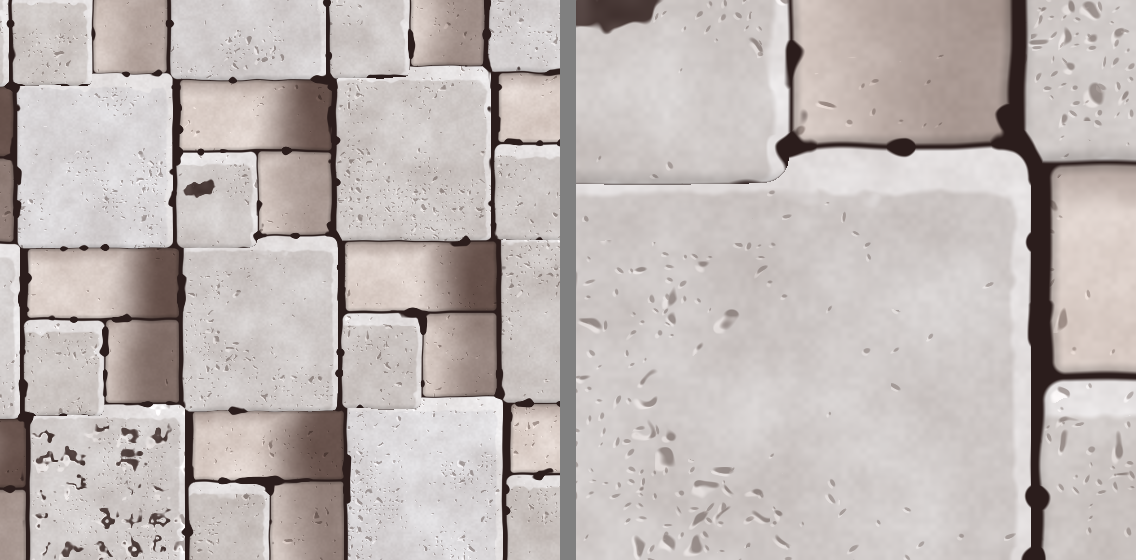
Left, the full canvas; right, a detail of the centre.
A Shadertoy shader for this texture:

```glsl
// Split-face travertine mosaic: a skewed checkerboard of thick square blocks;
// every other cell holds a recessed slab, a small cube and a recessed tile.
// Box distances choose the piece, then noise shades its stone and pits.

const float CELLS = 3.523;                   // cell widths per canvas
const vec2 ORIGIN = vec2(0.064, -0.518);
const float ROW_STEP = 1.041;
const vec2 DRIFT = vec2(0.037, 0.023);       // slide per row, lift per column
const vec2 CAVERNOUS_CELL = vec2(0.0, 3.0);  // block with large cavities
const vec2 HOLED_CELL = vec2(1.0, 1.0);      // cube with one cavity

const vec3 GAP = vec3(0.17, 0.115, 0.11);
const vec3 BEIGE = vec3(0.785, 0.755, 0.74);
const vec3 PALE = vec3(0.86, 0.85, 0.86);
const vec3 CREAM = vec3(0.86, 0.81, 0.785);
const vec3 SIDE = vec3(0.895, 0.88, 0.88);
const vec3 HOLLOW = vec3(0.25, 0.19, 0.18);
const vec3 SHADE = vec3(0.44, 0.365, 0.345); // multiplier in full shadow

struct Piece {
    float hull, front;      // distances to outline and front face
    vec2 q, lo, hi, id;     // cell position, face corners, cell
    vec3 tint;
    float pitting, shadow;  // negative shadow: raised
};

float hash(vec2 p) {
    vec3 q = fract(p.xyx * vec3(0.1031, 0.1030, 0.0973));
    q += dot(q, q.yzx + 33.33);
    return fract((q.x + q.y) * q.z);
}

float noise(vec2 p) {
    vec2 i = floor(p), f = fract(p);
    f = f * f * (3.0 - 2.0 * f);
    return mix(mix(hash(i), hash(i + vec2(1, 0)), f.x),
               mix(hash(i + vec2(0, 1)), hash(i + vec2(1, 1)), f.x), f.y);
}

float cover(float d, float soft) { return smoothstep(soft, -soft, d); }

// Rounded box between two corners
float box(vec2 p, vec2 lo, vec2 hi, float radius) {
    vec2 d = abs(p - 0.5 * (lo + hi)) - 0.5 * (hi - lo) + radius;
    return length(max(d, 0.0)) + min(max(d.x, d.y), 0.0) - radius;
}

// Turned ellipse; 1 inside
float pit(vec2 p, vec2 axis, float radius, float soft) {
    p = vec2(dot(p, axis), 1.9 * dot(p, vec2(-axis.y, axis.x)));
    return cover(length(p) - radius, soft);
}

// Jittered pits in a share of the grid squares: hole and lit rim
vec2 pits(vec2 p, float density) {
    vec2 id = floor(p);
    float h = hash(id + 3.1), angle = 6.28 * hash(id + 1.9);
    vec2 axis = vec2(cos(angle), sin(angle));
    vec2 d = fract(p) - 0.35 - 0.3 * fract(h * vec2(1.0, 17.0));
    float radius = mix(0.12, 0.33, fract(h * 43.0));
    float hole = pit(d, axis, radius, 0.09);
    float rim = pit(d + vec2(0.16, -0.16), axis, radius, 0.09) * (1.0 - hole);
    return step(hash(id), density) * vec2(hole, rim);
}

// Later pieces lie over earlier ones
void place(inout Piece top, Piece piece) {
    if (piece.hull < 0.0 || piece.hull < top.hull) top = piece;
}

Piece recessed(vec2 q, vec2 id, vec2 lo, vec2 hi, float shadow) {
    float d = box(q, lo, hi, 0.025);
    return Piece(d, d - 0.1, q, lo, hi, id, CREAM, 0.12, shadow);
}

// Front face with visible top and right sides
Piece raised(vec2 q, vec2 id, vec2 lo, vec2 hi, vec2 depth, vec3 tint, float pitting) {
    float hull = box(q, lo + vec2(0.012, -depth.y), hi + vec2(depth.x, 0.0), 0.045);
    return Piece(hull, box(q, lo, hi, 0.045), q, lo, hi, id, tint, pitting, -1.0);
}

// Topmost piece among the two rows that can reach a point
Piece findPiece(vec2 p, vec2 wobble) {
    Piece top = recessed(vec2(9.0), vec2(0.0), vec2(0.0), vec2(1.0), 0.0);
    float nearRow = floor((p.y + DRIFT.y * p.x) / ROW_STEP + 0.5);
    for (int k = 0; k < 2; k++) {
        float row = nearRow - float(k), x = p.x - DRIFT.x * row;
        vec2 id = vec2(floor(x + 0.01), row);
        float h = hash(id + 20.0), h2 = hash(id + 57.0);
        vec2 q = vec2(x - id.x, p.y - ROW_STEP * row + DRIFT.y * id.x);
        q += wobble + 0.01 * (vec2(h, h2) - 0.5);
        vec3 tint = mix(BEIGE, PALE, 0.15 + 0.85 * h);
        if (mod(id.x + row, 2.0) > 0.5) {
            place(top, raised(q, id, vec2(0.0, 0.03), vec2(0.952, 1.04),
                              vec2(0.038, 0.088), tint, 0.28 + 0.3 * h2));
        } else {
            place(top, recessed(q, id, vec2(0.035, 0.005), vec2(0.985, 0.44), 0.95));
            place(top, recessed(q, id, vec2(0.525, 0.455), vec2(0.985, 0.975), 0.25 + 0.5 * h2));
            place(top, raised(q, id, vec2(0.0, 0.53), vec2(0.485, 1.055),
                              vec2(0.032, 0.075), mix(tint, BEIGE, 0.6), 0.35));
        }
    }
    return top;
}

// Stone lit from the upper right
vec3 shade(Piece piece, vec2 p, float edge, float soft) {
    vec2 s = p + 3.7 * piece.id + 2.3 * piece.lo, q = piece.q;
    float face = cover(piece.front + edge, soft * 1.6);
    float mottle = 0.5 * noise(s * 5.0) + 0.3 * noise(s * 11.0) + 0.2 * noise(s * 27.0) - 0.5;
    vec3 col = mix(SIDE, piece.tint, face) + mottle * vec3(0.13, 0.15, 0.16);
    col += 0.03 * (noise(s * 75.0) - 0.5);

    // Clustered pits of two sizes
    float cavernous = float(piece.id == CAVERNOUS_CELL);
    vec2 warp = vec2(noise(s * 28.0), noise(s * 28.0 + 41.0));
    float amount = piece.pitting * mix(0.3, 1.0, face);
    float cluster = smoothstep(0.38, 0.72, noise(s * 4.5));
    vec2 coarse = pits(s * mix(17.0, 5.5, cavernous) + 0.6 * warp, mix(amount * cluster, 0.6, cavernous));
    vec2 wear = max(coarse, 0.75 * pits(s * 36.0 + 0.6 * warp, amount * (0.1 + cluster)));
    col = (col + 0.09 * wear.y) * (1.0 - vec3(0.27, 0.3, 0.31) * wear.x);

    if (piece.shadow >= 0.0) {
        float dark = piece.shadow * smoothstep(0.45, 0.86, q.x + 0.12 * (noise(p * 3.0) - 0.5));
        dark = max(dark, 0.3 * smoothstep(0.12, 0.0, q.y - piece.lo.y));
        return col * mix(vec3(1.0), SHADE, dark) * (1.0 - 0.18 * smoothstep(-0.025, 0.0, piece.hull));
    }
    // Rounded edges, then deep cavities
    float lowLeft = smoothstep(0.035, 0.0, min(q.x - piece.lo.x, piece.hi.y - q.y));
    col *= 1.0 - 0.13 * lowLeft;
    vec2 toHole = q - vec2(0.15, 0.69) + 0.1 * (warp - 0.5);
    float holed = float(piece.id == HOLED_CELL) * pit(toHole, vec2(0.92, -0.39), 0.085, 0.012);
    float cavity = max(cavernous * coarse.x, holed) * smoothstep(0.0, -0.04, piece.front);
    return mix(col, HOLLOW + 0.1 * warp.x, cavity);
}

void mainImage(out vec4 fragColor, in vec2 fragCoord) {
    vec2 p = vec2(fragCoord.x, iResolution.y - fragCoord.y) / iResolution.y * CELLS - ORIGIN;
    float soft = max(0.8 * CELLS / iResolution.y, 0.005);
    vec2 wobble = 0.012 * (vec2(noise(p * 9.0 + 50.0), noise(p * 9.0 + 81.0)) - 0.5);
    Piece piece = findPiece(p, wobble);
    float chips = 0.09 * max(noise(p * 15.0 + 60.0) - 0.66, 0.0);
    float edge = chips + 0.012 * (noise(p * 32.0 + 70.0) - 0.5);
    vec3 col = mix(GAP, shade(piece, p, edge, soft), cover(piece.hull + chips, soft));
    fragColor = vec4(clamp(col, 0.0, 1.0), 1.0);
}
```
